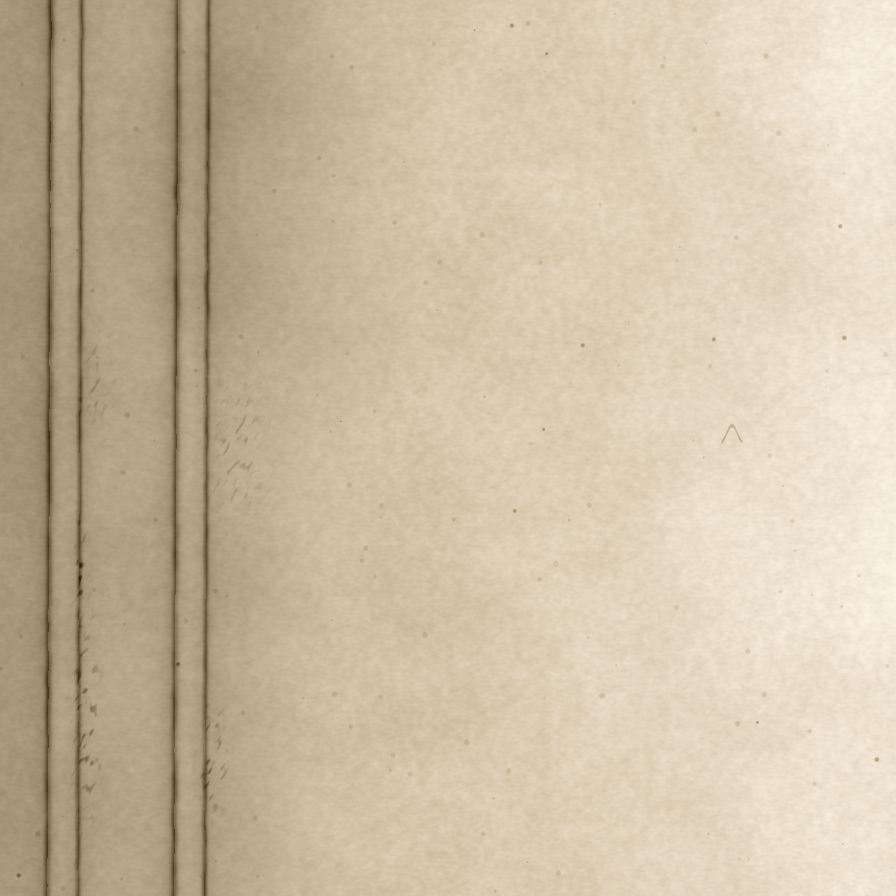
Reproduce this texture procedurally as a WebGL 2 fragment shader.

```glsl
#version 300 es
precision highp float;
// Aged parchment board with two raised vertical bands near the left edge.
// A horizontal tone ramp carries soft light, band shadows, gradient-noise
// mottling, diagonal scuffs and sparse specks; tone then maps to warm colour.

#define BAND_A 0.0530        // left edge of the first band
#define BAND_B 0.1945        // left edge of the second band
#define BAND_WIDTH 0.0335
#define BAND_LEAN 0.0045     // sideways drift from bottom to top
#define CREASE_DEPTH 0.27
#define MOTTLE 0.055
#define GRAIN 0.045
#define SCUFF_DEPTH 0.24
#define SPECK_DEPTH 0.20

uniform vec2 u_resolution;
out vec4 fragColor;

float hash(vec2 p) {
    vec3 q = fract(vec3(p.xyx) * 0.1031);
    q += dot(q, q.yzx + 33.33);
    return fract((q.x + q.y) * q.z);
}

vec2 gradientAt(vec2 cell) {
    float angle = 6.2832 * hash(cell);
    return vec2(cos(angle), sin(angle));
}

float gradientNoise(vec2 p) {
    vec2 i = floor(p), f = fract(p);
    vec2 w = f * f * f * (f * (f * 6.0 - 15.0) + 10.0);
    vec2 e = vec2(1.0, 0.0);
    float low = mix(dot(gradientAt(i), f), dot(gradientAt(i + e.xy), f - e.xy), w.x);
    float high = mix(dot(gradientAt(i + e.yx), f - e.yx), dot(gradientAt(i + e.xx), f - e.xx), w.x);
    return mix(low, high, w.y);
}

float fbm(vec2 p) {
    float sum = 0.0, amp = 0.6;
    for (int i = 0; i < 5; i++) {
        sum += amp * gradientNoise(p);
        p = mat2(1.6, 1.2, -1.2, 1.6) * p + 17.3;
        amp *= 0.62;
    }
    return sum;
}

float bell(float d, float width) {
    return exp(-d * d / (width * width));
}

float glow(vec2 p, vec2 centre, vec2 size) {
    vec2 d = (p - centre) / size;
    return exp(-dot(d, d));
}

// Broad light: dim beside the bands, brightening to the right.
float paperTone(vec2 p) {
    float tone = mix(0.655, 0.715, smoothstep(0.0, 0.12, p.x));
    float shade = 0.03 * smoothstep(0.35, 1.0, p.y);
    float x = p.x - shade;
    tone += 0.095 * smoothstep(0.21, 0.40, x);
    tone += 0.055 * smoothstep(0.34, 0.66, x);
    tone += 0.055 * smoothstep(0.60, 1.0, x);
    tone += 0.045 * glow(p, vec2(1.02, 0.40), vec2(0.24, 0.24));
    tone += 0.040 * glow(p, vec2(1.02, 1.00), vec2(0.18, 0.22));
    tone -= 0.045 * glow(p, vec2(0.27, 0.88), vec2(0.11, 0.22));
    tone -= 0.022 * glow(p, vec2(0.86, 0.69), vec2(0.14, 0.13));
    return tone;
}

// Soft shadow outside, two dark creases and a rounded lit ridge.
float bandTone(float x, float wear) {
    float right = x - BAND_WIDTH;
    float tone = -CREASE_DEPTH * (0.85 + wear) * bell(x, 0.0036);
    tone -= CREASE_DEPTH * (0.95 + wear) * bell(right, 0.0030);
    tone -= 0.14 * exp(-abs(x) / 0.011) * step(x, 0.0);
    tone -= 0.075 * exp(-abs(right) / 0.012) * step(0.0, right);
    float inside = smoothstep(0.0, 0.006, x) * smoothstep(0.0, 0.006, -right);
    return tone + inside * (0.035 * bell(x - 0.45 * BAND_WIDTH, 0.009) - 0.035);
}

// One possible round speck per cell; density is the share of cells filled.
float specks(vec2 p, float cells, float density, float radius) {
    vec2 q = p * cells, cell = floor(q);
    vec2 centre = 0.25 + 0.5 * vec2(hash(cell + 3.1), hash(cell + 8.7));
    float size = radius * (0.5 + hash(cell + 5.9));
    float dotMask = 1.0 - smoothstep(0.4 * size, size, length(fract(q) - centre));
    return dotMask * step(hash(cell), density);
}

void main() {
    vec2 p = gl_FragCoord.xy / u_resolution;
    float wobble = 0.0012 * gradientNoise(vec2(p.x * 8.0, p.y * 42.0));
    float bandX = p.x - BAND_LEAN * p.y + wobble;
    float wear = 0.45 * gradientNoise(vec2(p.x * 12.0, p.y * 26.0));

    float tone = paperTone(p);
    tone += bandTone(bandX - BAND_A, wear) + bandTone(bandX - BAND_B, wear);

    // Clouded stains and fine paper grain.
    tone += MOTTLE * fbm(p * 7.0);
    tone += GRAIN * fbm(p * 75.0 + 40.0);
    tone += 0.5 * GRAIN * gradientNoise(p * vec2(120.0, 260.0));

    // Diagonal scuffs on the right-hand side of each band.
    vec2 along = vec2(p.x * 0.87 - p.y * 0.5, p.x * 0.5 + p.y * 0.87);
    float streak = smoothstep(0.12, 0.5, gradientNoise(along * vec2(190.0, 75.0)));
    float worn = glow(p, vec2(0.096, 0.19), vec2(0.014, 0.10))
               + glow(p, vec2(0.090, 0.37), vec2(0.006, 0.05))
               + glow(p, vec2(0.238, 0.15), vec2(0.014, 0.05))
               + 0.5 * glow(p, vec2(0.265, 0.50), vec2(0.030, 0.07))
               + 0.4 * glow(p, vec2(0.108, 0.57), vec2(0.014, 0.06));
    tone -= SCUFF_DEPTH * streak * worn;

    // Sparse specks and one short curled fibre.
    tone -= SPECK_DEPTH * specks(p, 22.0, 0.035, 0.055);
    tone -= 0.35 * SPECK_DEPTH * specks(p + 0.37, 60.0, 0.03, 0.18);
    vec2 fibre = p - vec2(0.817, 0.516);
    float curl = abs(fibre.y - 0.009 * cos(fibre.x * 260.0));
    tone -= 0.14 * (1.0 - smoothstep(0.0008, 0.0035, curl)) * smoothstep(0.013, 0.010, abs(fibre.x));

    // Warm brown in the dark, paler cream in the light.
    vec3 warmth = mix(vec3(0.0, 0.07, 0.185), vec3(0.0, 0.04, 0.11), smoothstep(0.78, 0.98, tone));
    fragColor = vec4(clamp(tone - warmth, 0.0, 1.0), 1.0);
}
```
